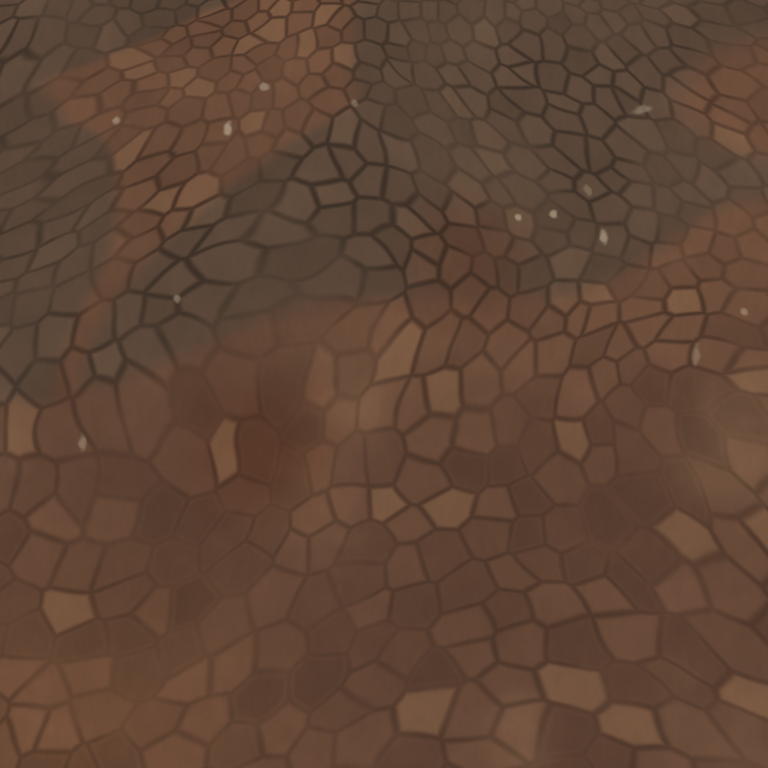
This texture is drawn by a Shadertoy shader. Its source:

```glsl
const vec3 GREY_STONE = vec3(0.345, 0.275, 0.222);
const vec3 RED_STONE  = vec3(0.420, 0.298, 0.226);
const vec3 EARTH      = vec3(0.378, 0.268, 0.206);
const vec3 DUST       = vec3(0.445, 0.330, 0.250);
const vec3 RUST       = vec3(0.360, 0.225, 0.160);
const vec3 TAN        = vec3(0.500, 0.375, 0.270);
const vec3 LITTER     = vec3(0.640, 0.570, 0.480);
const float HORIZON = 1.67;
const float STONES_PER_UNIT = 22.0;

float hash(vec2 p) {
    return fract(sin(dot(p, vec2(127.1, 311.7))) * 43758.5453);
}

vec2 hash2(vec2 p) {
    return vec2(hash(p), hash(p + 37.3));
}

float noise(vec2 p) {
    vec2 i = floor(p), f = fract(p);
    f = f * f * (3.0 - 2.0 * f);
    return mix(mix(hash(i), hash(i + vec2(1, 0)), f.x),
               mix(hash(i + vec2(0, 1)), hash(i + vec2(1, 1)), f.x), f.y);
}

float fbm(vec2 p) {
    float sum = 0.0, amp = 0.5;
    for (int i = 0; i < 4; i++) {
        sum += amp * noise(p);
        p = p * 2.03 + 17.1;
        amp *= 0.5;
    }
    return sum / 0.9375;
}

mat2 rotation(float a) {
    return mat2(cos(a), sin(a), -sin(a), cos(a));
}

// Ground coordinates: stones shrink towards the horizon, rows bend
vec2 groundPlane(vec2 uv) {
    float depth = HORIZON - uv.y;
    vec2 g = vec2((uv.x - 0.5) / depth, -1.15 * log(depth)) * STONES_PER_UNIT;
    g = rotation(-0.22) * g;
    vec2 bend = vec2(noise(g * 0.16), noise(g * 0.16 + 50.0)) - 0.5;
    vec2 wobble = vec2(noise(g * 0.9 + 9.0), noise(g * 0.9 + 70.0)) - 0.5;
    return g + 3.0 * bend + 0.3 * wobble;
}

vec2 stoneCentre(vec2 cell, float jitter) {
    float stagger = 0.5 * mod(cell.y, 2.0);
    return cell + 0.5 + vec2(stagger, 0.0) + jitter * (hash2(cell) - 0.5);
}

// Cobbles: x = distance to the joint, yz = id of the stone
vec3 cobbles(vec2 p, float jitter) {
    vec2 base = floor(p), id = base, nearest = vec2(0);
    float best = 9.0, edge = 9.0;
    for (int y = -2; y <= 2; y++)
    for (int x = -2; x <= 2; x++) {
        vec2 cell = base + vec2(x, y);
        vec2 d = stoneCentre(cell, jitter) - p;
        if (dot(d, d) < best) { best = dot(d, d); nearest = d; id = cell; }
    }
    for (int y = -2; y <= 2; y++)
    for (int x = -2; x <= 2; x++) {
        vec2 cell = id + vec2(x, y);
        vec2 d = stoneCentre(cell, jitter) - p;
        vec2 gap = d - nearest;
        if (dot(gap, gap) > 0.0001)
            edge = min(edge, dot(0.5 * (d + nearest), normalize(gap)));
    }
    return vec3(edge, id);
}

// Grey paving above a wavy border, cut by a widening red ribbon
float greyPaving(vec2 uv) {
    float border = 0.47 + 0.14 * smoothstep(0.0, 0.5, uv.x) + 0.13 * smoothstep(0.72, 1.0, uv.x);
    float above = smoothstep(-0.02, 0.025, uv.y - border);
    float left = 0.07 + 0.08 * smoothstep(0.5, 0.72, uv.y)
               - 0.10 * smoothstep(0.78, 0.89, uv.y) + 2.3 * max(uv.y - 0.89, 0.0);
    float right = min(0.12 + 0.38 * pow(max(uv.y - 0.5, 0.0) / 0.38, 1.8), 0.47);
    float ribbon = smoothstep(-0.012, 0.018, uv.x - left) * smoothstep(-0.012, 0.03, right - uv.x);
    float corner = smoothstep(0.17, 0.09, length((uv - vec2(1.02, 0.87)) * vec2(1.0, 1.7)));
    return above * (1.0 - ribbon) * (1.0 - corner);
}

float blob(vec2 uv, vec2 centre, float radius) {
    return smoothstep(radius, 0.0, length(uv - centre));
}

// Small pale scraps lying about
float litter(vec2 uv) {
    float cover = 0.0;
    for (int i = 0; i < 13; i++) {
        vec2 seed = vec2(float(i), 4.7);
        vec2 spot = vec2(hash(seed), mix(0.22, 0.9, sqrt(hash(seed + 8.0))));
        vec2 d = rotation(6.28 * hash(seed + 3.0)) * (uv - spot);
        float size = mix(0.004, 0.014, hash(seed + 5.0));
        float ragged = 0.5 * (noise(uv * 190.0) - 0.5);
        cover = max(cover, smoothstep(1.3, 0.4, length(d / vec2(size, 0.0055)) + ragged)
                           * mix(0.4, 0.9, hash(seed + 6.0)));
    }
    return cover;
}

void mainImage(out vec4 fragColor, in vec2 fragCoord) {
    vec2 uv = fragCoord / iResolution.xy;
    vec3 stone = cobbles(groundPlane(uv), 0.72);
    float tone = hash(stone.yz + 0.5);
    float grey = greyPaving(uv + 0.012 * (noise(uv * 24.0) - 0.5));
    float near = 1.0 - smoothstep(0.4, 0.66, uv.y);
    float patches = fbm(uv * 5.0 + 3.0);

    // Worn base colour with dust and rust stains
    vec3 color = mix(RED_STONE, EARTH, near);
    color = mix(color, DUST, 0.75 * near * smoothstep(0.48, 0.75, patches));
    color = mix(color, RED_STONE * vec3(1.06, 1.03, 0.98), 0.8 * blob(uv, vec2(0.1, 0.0), 0.45));
    color = mix(color, GREY_STONE, 0.92 * grey);
    float stain = blob(uv, vec2(0.34, 0.41), 0.15) + 0.7 * blob(uv, vec2(0.61, 0.66), 0.13);
    color = mix(color, RUST, 0.75 * stain);

    // Stone faces, then joints partly filled with dirt
    float face = smoothstep(0.02, 0.16, stone.x);
    color *= 1.0 + face * (tone - 0.45) * mix(0.13, 0.23, near);
    color = mix(color, TAN, 0.45 * face * step(0.93, tone) * (1.0 - 0.8 * grey));
    float open = smoothstep(0.3, 0.65, fbm(uv * 9.0 + 21.0));
    float joint = 1.0 - smoothstep(0.0, mix(0.15, 0.11, near), stone.x);
    color *= 1.0 - joint * mix(0.31, 0.17, near) * mix(0.35, 1.0, open);

    // Soft mottling and fine grain
    color *= 1.0 + 0.16 * (patches - 0.5) + 0.07 * (fbm(uv * 38.0) - 0.5);
    color *= 1.0 + 0.025 * (noise(uv * vec2(210.0, 80.0)) - 0.5);
    color = mix(color, LITTER, litter(uv));
    fragColor = vec4(color, 1.0);
}
```
